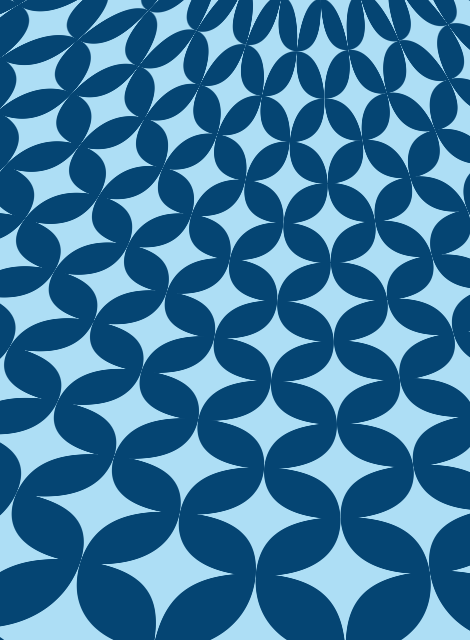
This pattern is drawn by a Shadertoy shader. Its source:

```glsl
// Interlaced dark petals on a diamond lattice that fans out from a point above the canvas.
#define PETAL_COLOR vec3(0.02, 0.27, 0.45)
#define STAR_COLOR vec3(0.68, 0.87, 0.96)
#define FAN_CENTER vec2(0.491, 1.264) // in canvas heights
#define COLUMN_ANGLE 0.2335           // radians between columns
#define COLUMN_OFFSET 0.0785
#define ROW_FLATTEN 0.33              // makes rows flatter than circles
#define ROW_MIDDLE 0.6745             // radius where rows are closest
#define ROW_DENSITY 7.68
#define PETAL_HALF_WIDTH 0.24
#define PETAL_SKEW 0.021              // fattens petals at the side tips

// Canvas position to (column, row), with fan radius in z.
vec3 fanCoords(vec2 pos) {
    vec2 ray = pos - FAN_CENTER;
    float radius = length(ray);
    float angle = atan(ray.x, -ray.y);
    float angle2 = angle * angle;

    float column = (angle * (1.0 + 0.08 * angle2) + COLUMN_OFFSET) / COLUMN_ANGLE;

    float inner = 0.247 / radius;
    float flatRadius = radius / (1.0 + ROW_FLATTEN * (1.0 - inner * inner) * angle2);
    float x = (flatRadius - ROW_MIDDLE) * ROW_DENSITY;
    float row = 2.5 + x * (1.065 + x * (0.004 - 0.0105 * x));
    return vec3(column, row, radius);
}

// Signed distance to a petal lying on a cell edge, negative inside.
float petal(float across, float along, float skew) {
    float toSideTip = along * sign(across);
    float halfWidth = PETAL_HALF_WIDTH * (1.0 - 4.0 * along * along)
                    + skew * (0.5 + toSideTip);
    return 0.5 - abs(across) - halfWidth;
}

void mainImage(out vec4 fragColor, in vec2 fragCoord) {
    vec3 fan = fanCoords(fragCoord / iResolution.y);

    // Diagonal lattice: petals follow the cell edges, stars fill the cells.
    vec2 lattice = vec2(fan.x + fan.y, fan.x - fan.y);
    vec2 cell = fract(lattice) - 0.5;
    float skew = PETAL_SKEW * smoothstep(0.2, 0.8, fan.z);
    float dist = min(petal(cell.x, cell.y, skew), petal(cell.y, cell.x, skew));

    // One pixel of edge smoothing, measured on the unbroken lattice.
    float pixel = 0.5 * (length(dFdx(lattice)) + length(dFdy(lattice)));
    float star = smoothstep(-0.6 * pixel, 0.6 * pixel, dist);
    fragColor = vec4(mix(PETAL_COLOR, STAR_COLOR, star), 1.0);
}
```
